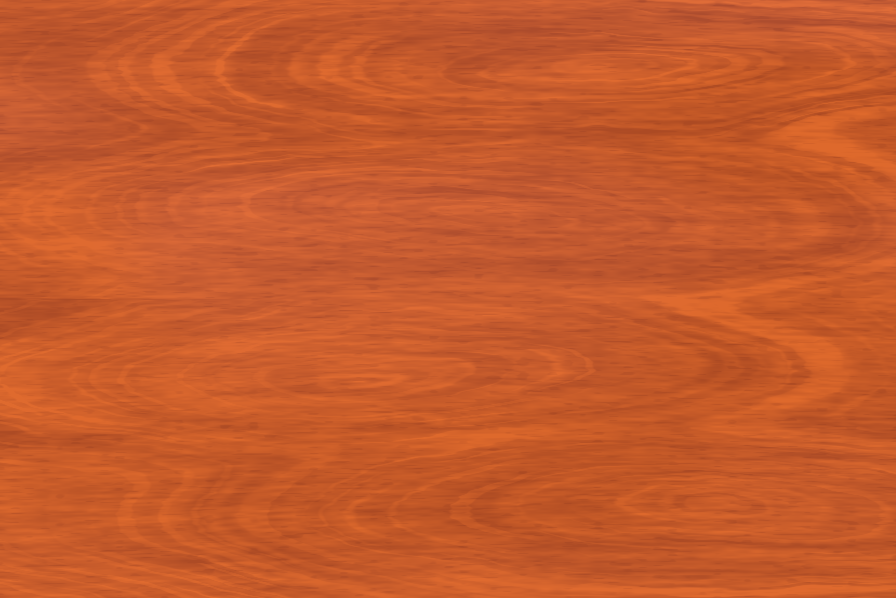
This texture is drawn by a WebGL 1 fragment shader. Its source:

```glsl
precision highp float;
uniform vec2 u_resolution;

#define ROWS 4.0
#define STRETCH 6.0
#define RING_FREQ 170.0
#define RING_GAIN 0.42
#define BAND_GAIN 0.34
#define FIBRE_GAIN 0.34
#define PORE_GAIN 0.2
#define WARP 0.065
#define DARK_WOOD vec3(0.676, 0.291, 0.136)
#define LIGHT_WOOD vec3(0.872, 0.412, 0.171)
#define HAZE vec3(0.004, 0.011, 0.05)

float hash(vec2 p) {
  vec3 q = fract(vec3(p.xyx) * 0.1031);
  q += dot(q, q.yzx + 33.33);
  return fract((q.x + q.y) * q.z);
}

float noise(vec2 p) {
  vec2 cell = floor(p);
  vec2 f = fract(p);
  f = f * f * (3.0 - 2.0 * f);
  float low = mix(hash(cell), hash(cell + vec2(1.0, 0.0)), f.x);
  float high = mix(hash(cell + vec2(0.0, 1.0)), hash(cell + 1.0), f.x);
  return mix(low, high, f.y);
}

// Noise centred on zero
float wave(vec2 p) {
  return noise(p) - 0.5;
}

// Smooth union of long cones, one growth figure per row
float growthField(vec2 p, float seed) {
  p.y += WARP * wave(p * vec2(2.0, 5.0) + seed);
  p.y += 0.022 * wave(p * vec2(5.0, 18.0) + seed);
  p.y += 0.006 * wave(p * vec2(20.0, 60.0) + seed);
  float sum = 0.0;
  for (int i = 0; i < 4; i++) {
    float row = float(i);
    vec2 centre = vec2(0.6 + 0.2 * mod(row + 3.0, ROWS), (row + 0.56) / ROWS);
    vec2 offset = (p - centre) / vec2(STRETCH, 1.0);
    sum += exp(-45.0 * length(offset));
  }
  return -log(sum) / 45.0;
}

void main() {
  vec2 p = gl_FragCoord.xy / u_resolution.y;
  float pixel = 1.0 / u_resolution.y;

  // Two boards meet at mid height; the joint fades to the right
  float upper = smoothstep(-pixel, pixel, p.y - 0.5);
  float jointFade = 1.0 - smoothstep(0.15, 0.6, p.x);
  float field = growthField(p, 17.0);
  field += 0.02 * (1.0 - upper) * jointFade;

  // Growth rings, frayed along the fibres: bands, rings and thin pale lines
  float frayed = field + 0.0022 * wave(p * vec2(30.0, 200.0) + 23.0);
  float band = wave(vec2(field * 38.0, p.x * 0.8 + 4.0));
  float ring = wave(vec2(frayed * RING_FREQ, p.x * 2.5));
  float fineRing = noise(vec2(frayed * RING_FREQ * 2.0, p.x * 5.0 + 9.0));
  float line = smoothstep(0.5, 0.85, fineRing) - 0.25;
  float figure = 0.25 + 1.1 * noise(p * vec2(2.5, 7.0) + 31.0);
  float tone = 0.54 + BAND_GAIN * band;
  tone += figure * RING_GAIN * (ring + 0.6 * line);

  // Soft streaks along the board
  tone += 0.28 * wave(p * vec2(1.3, 14.0) + 53.0);
  tone += 0.26 * wave(vec2(p.x * 2.5, p.y * 55.0 + 2.0 * field));

  // Fine fibres and short dark pores
  vec2 grain = vec2(p.x, p.y + 0.15 * field);
  tone += FIBRE_GAIN * wave(grain * vec2(13.0, 180.0));
  tone += 0.28 * wave(grain * vec2(45.0, 340.0) + 7.0);
  float pore = smoothstep(0.74, 0.9, noise(grain * vec2(40.0, 340.0) + 80.0));
  tone -= PORE_GAIN * pore;

  // Darker lower board beside the joint
  float jointShade = (1.0 - upper) * smoothstep(0.40, 0.5, p.y);
  tone -= 0.16 * jointShade * jointFade;
  float jointLine = 1.0 - smoothstep(0.0, 0.003, abs(p.y - 0.5));
  tone -= 0.16 * jointLine * jointFade;

  vec3 color = mix(DARK_WOOD, LIGHT_WOOD, clamp(tone, 0.0, 1.0));

  // Pale bloom in patches, strongest in the upper left
  float bloom = smoothstep(0.25, 0.75, noise(p * vec2(2.2, 5.0) + 12.0));
  bloom *= 0.25 + 0.75 * smoothstep(0.2, 0.9, p.y);
  bloom += 0.5 * smoothstep(1.3, 0.0, p.x) * p.y;
  color += HAZE * bloom;

  gl_FragColor = vec4(color, 1.0);
}
```
